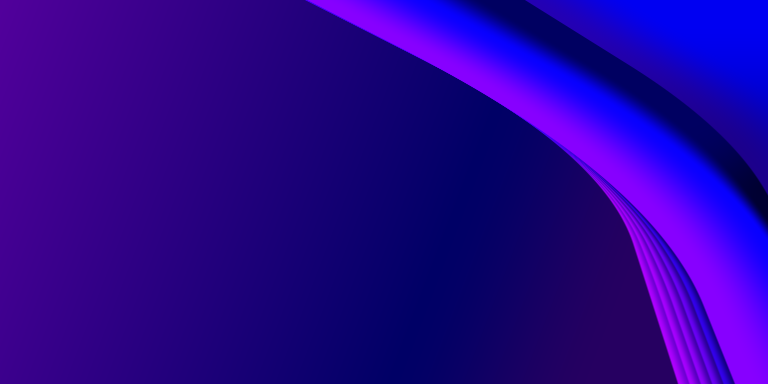
Write a Shadertoy shader that draws this background.

```glsl
// Glossy violet and blue ribbons sweeping over a dark indigo gradient.
// Each edge is a bend: two straight slopes joined by a smooth minimum.
// Layers are painted back to front, left edge by left edge.

const vec3 PURPLE = vec3(0.53, 0.0, 1.0);
const vec3 BLUE = vec3(0.03, 0.0, 1.0);
const vec3 NAVY = vec3(0.0, 0.0, 0.38);
const vec3 INDIGO = vec3(0.08, 0.0, 0.62);
const int STRANDS = 5;

float smoothMin(float a, float b, float k) {
    float h = max(k - abs(a - b), 0.0) / k;
    return min(a, b) - h * h * k * 0.25;
}

// Horizontal position of an edge at depth d below the top;
// each line holds (start, slope).
float bend(float d, vec2 upper, vec2 lower, float k) {
    return smoothMin(upper.x + upper.y * d, lower.x + lower.y * d, k);
}

// Coverage to the right of an edge
float cover(float x, float edge, float blur) {
    return smoothstep(-blur, blur, x - edge);
}

vec3 backdrop(float x, float d) {
    float t = x + 0.38 * d;
    vec3 left = mix(vec3(0.32, 0.0, 0.61), vec3(0.0, 0.0, 0.40), clamp(t / 1.395, 0.0, 1.0));
    return mix(left, vec3(0.15, 0.0, 0.38), smoothstep(1.38, 1.95, t));
}

// One fold: bright on its left rim, shaded towards the next fold
vec3 strandColor(float across, float order, float d) {
    vec3 lit = mix(vec3(0.68, 0.0, 1.0), vec3(0.20, 0.0, 0.92), order * order);
    vec3 shade = mix(vec3(0.42, 0.0, 0.82), INDIGO * 0.8, order);
    vec3 fold = mix(lit, shade, smoothstep(0.1, 1.0, across));
    return mix(vec3(0.25, 0.0, 0.95), fold, smoothstep(0.32, 0.52, d));
}

// Violet sheen turning blue, then falling into a dark hollow
vec3 ribbonColor(float sheen, float hollow, float x, float d) {
    vec3 c = mix(PURPLE, BLUE, smoothstep(0.12, 1.0, sheen));
    vec3 deep = NAVY * (1.0 - 0.5 * smoothstep(1.75, 2.0, x) * smoothstep(0.3, 0.5, d));
    return mix(c, deep, smoothstep(-0.08, 0.55, hollow));
}

vec3 panelColor(float inset, float d) {
    vec3 c = mix(vec3(0.14, 0.0, 0.70), vec3(0.0, 0.0, 0.95), smoothstep(0.0, 0.28, inset));
    return c * (1.0 - 0.22 * smoothstep(0.05, 0.4, d));
}

void mainImage(out vec4 fragColor, in vec2 fragCoord) {
    vec2 p = fragCoord / iResolution.y;
    float x = p.x * 2.0 * iResolution.y / iResolution.x;
    float d = 1.0 - p.y;
    float blur = 1.2 / iResolution.y;

    // Edges from left to right
    float fanEdge = bend(d, vec2(0.794, 1.97), vec2(1.446, 0.32), 0.4);
    float ribbonEdge = bend(d, vec2(0.80, 1.95), vec2(1.514, 0.40), 0.52);
    float blueLine = bend(d, vec2(1.12, 1.82), vec2(1.5625, 0.70), 0.25);
    float panelEdge = bend(d, vec2(1.367, 1.60), vec2(1.695, 0.60), 0.16);

    vec3 color = backdrop(x, d);

    // Fan of narrow strands
    float width = max(ribbonEdge - fanEdge, 0.002) / float(STRANDS);
    for (int i = 0; i < STRANDS; i++) {
        float edge = fanEdge + width * float(i);
        float across = clamp((x - edge) / width, 0.0, 1.0);
        vec3 strand = strandColor(across, float(i) / float(STRANDS - 1), d);
        color = mix(color, strand, cover(x, edge, blur));
    }

    // Broad ribbon and the blue panel behind its hollow
    float sheen = (x - ribbonEdge) / (blueLine - ribbonEdge);
    float hollow = (x - blueLine) / (panelEdge - blueLine);
    color = mix(color, ribbonColor(sheen, hollow, x, d), cover(x, ribbonEdge, blur));
    color = mix(color, panelColor(x - panelEdge, d), cover(x, panelEdge, blur));

    fragColor = vec4(color, 1.0);
}
```
